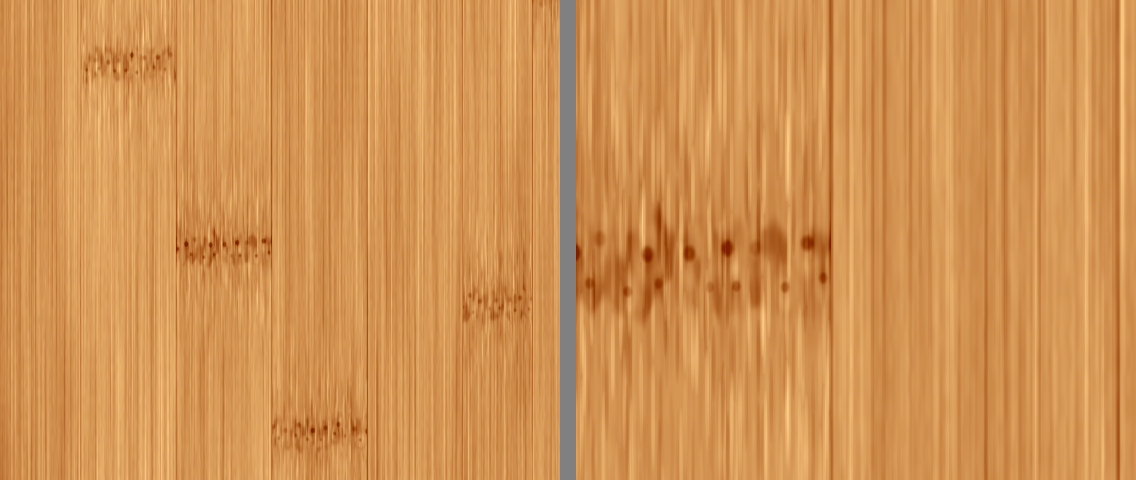
Left, the full canvas; right, a detail of the centre.
Write a WebGL 2 fragment shader that draws this texture.

```glsl
#version 300 es
precision highp float;

uniform vec2 u_resolution;
out vec4 fragColor;

const vec3 DARK_BAMBOO = vec3(0.69, 0.39, 0.15);
const vec3 LIGHT_BAMBOO = vec3(0.94, 0.73, 0.46);
const float BASE_TONE = 0.61;
const float STRIP_WIDTH = 0.199;
const float STRIP_OFFSET = 0.031;
const float NARROW_FROM = 0.964;   // strips right of here are slimmer
const float NARROWING = 0.37;
const float NODE_START = 1.255;
const float NODE_STEP = 0.385;
const float NODE_PERIOD = 1.04;
const float NODE_REACH = 0.23;
const float SPOT_SPACING = 0.027;
const float FIBER_HALF_WIDTH = 0.0013;
const float PI = 3.14159;

float hash(vec2 p) {
    return fract(sin(dot(p, vec2(127.1, 311.7))) * 43758.5453);
}

float noise(vec2 p) {
    vec2 cell = floor(p);
    vec2 f = fract(p);
    f = f * f * (3.0 - 2.0 * f);
    float low = mix(hash(cell), hash(cell + vec2(1, 0)), f.x);
    float high = mix(hash(cell + vec2(0, 1)), hash(cell + vec2(1, 1)), f.x);
    return mix(low, high, f.y);
}

// Tapered upright strokes, one per column and segment.
float fibers(vec2 p, float columns, float segmentLength, float share, float seed) {
    float across = p.x * columns;
    float column = floor(across);
    float along = p.y / segmentLength + 17.0 * hash(vec2(column, seed));
    vec2 key = vec2(column + 0.37 * seed, floor(along) + 5.0 * seed);
    float strength = step(hash(key), share) * mix(0.4, 1.0, hash(key + 31.7));
    float centre = mix(0.33, 0.67, hash(vec2(column, seed + 9.0)));
    float taper = pow(max(sin(PI * fract(along)), 0.0), 0.5);
    float blur = 0.75 / u_resolution.y;
    float halfWidth = FIBER_HALF_WIDTH * mix(0.5, 1.0, taper);
    float offset = abs(fract(across) - centre) / columns;
    return strength * taper * (1.0 - smoothstep(halfWidth - blur, halfWidth + blur, offset));
}

// Dark pores in a row; x is the dark core, y the pale rim.
vec2 pores(vec2 p, float height, float radius, float seed) {
    float column = floor(p.x / SPOT_SPACING + seed);
    vec2 jitter = vec2(hash(vec2(column, seed)), hash(vec2(column, seed + 4.0))) - 0.5;
    float x = (fract(p.x / SPOT_SPACING + seed) - 0.5 - 0.4 * jitter.x) * SPOT_SPACING;
    float y = p.y - height - 0.018 * jitter.y;
    float dist = length(vec2(x, y * 0.75));
    float core = 1.0 - smoothstep(radius * 0.4, radius * 1.3, dist);
    float rim = 1.0 - smoothstep(0.0, radius * 1.2, abs(length(vec2(x, y * 0.45)) - radius * 1.7));
    return vec2(core, rim) * mix(0.4, 1.0, hash(vec2(column, seed + 8.0)));
}

void main() {
    vec2 p = gl_FragCoord.xy / u_resolution.y;

    // Strips
    float s = (p.x + NARROWING * max(p.x - NARROW_FROM, 0.0) + STRIP_OFFSET) / STRIP_WIDTH;
    float strip = floor(s);
    float nodeY = mod(NODE_START - NODE_STEP * strip, NODE_PERIOD);
    if (mod(strip, 4.0) < 0.5) nodeY = 2.2;   // every fourth strip is plain
    float d = p.y - nodeY;
    float near = exp(-d * d / (NODE_REACH * NODE_REACH));

    // Soft grain
    float tone = BASE_TONE + 0.10 * (hash(vec2(strip, 3.0)) - 0.5);
    tone += 0.20 * (noise(p * vec2(14.0, 2.0) + strip * 7.0) - 0.5);
    tone += 0.24 * (noise(p * vec2(75.0, 1.6) + strip * 13.0) - 0.5);
    tone += 0.26 * (noise(p * vec2(330.0, 5.0)) - 0.5);
    tone += 0.12 * (noise(p * vec2(400.0, 60.0)) - 0.5);

    // Long fibers give way to short dashes close to a node
    vec2 bent = vec2(p.x, 0.1 * asinh(d / 0.1) + strip * 3.1);
    for (int i = 0; i < 3; i++) {
        float layer = float(i);
        float columns = 67.0 + 37.0 * layer;
        float longLight = fibers(p, columns, 0.75, 0.30, layer + 1.0);
        float longDark = fibers(p, columns + 11.0, 0.55, 0.36, layer + 21.0);
        float shortLight = fibers(bent, columns + 5.0, 0.052, 0.34, layer + 41.0);
        float shortDark = fibers(bent, columns + 17.0, 0.045, 0.36, layer + 61.0);
        tone += (1.0 - 0.8 * near) * (0.36 * longLight - 0.30 * longDark);
        tone += near * (0.44 * shortLight - 0.32 * shortDark);
    }

    // Node: shaded halo, ragged band, mottling and pores
    float nodeStrength = mix(0.75, 1.2, hash(vec2(strip, 12.0)));
    float ragged = d + 0.024 * (noise(vec2(p.x * 110.0, strip)) - 0.5);
    float band = smoothstep(-0.042, -0.028, ragged) * (1.0 - smoothstep(0.018, 0.036, ragged));
    float halo = d > 0.0 ? exp(-d / 0.085) : exp(d / 0.06);
    float mottle = noise(vec2(p.x * 150.0, p.y * 50.0));
    tone -= nodeStrength * (0.20 * halo + band * (0.08 + 0.40 * smoothstep(0.4, 0.9, mottle)));
    vec2 spots = pores(vec2(p.x, d), 0.008, 0.0045, 2.3);
    spots += 0.7 * pores(vec2(p.x, d), -0.012, 0.0032, 5.8);
    tone += nodeStrength * (0.16 * spots.y * band - 0.75 * spots.x);

    // Seams between strips, with a pale lip on the right
    float seam = floor(s + 0.5);
    float seamOffset = (s - seam) * STRIP_WIDTH;
    float seamLine = 1.0 - smoothstep(0.0004, 0.0024, abs(seamOffset));
    float lip = 1.0 - smoothstep(0.0006, 0.0026, abs(seamOffset - 0.0036));
    tone -= seamLine * mix(0.25, 0.65, hash(vec2(seam, 17.0)));
    tone += 0.16 * lip * noise(vec2(seam, p.y * 4.0));

    vec3 color = mix(DARK_BAMBOO, LIGHT_BAMBOO, clamp(tone, -0.8, 1.2));
    fragColor = vec4(clamp(color, 0.0, 1.0), 1.0);
}
```
